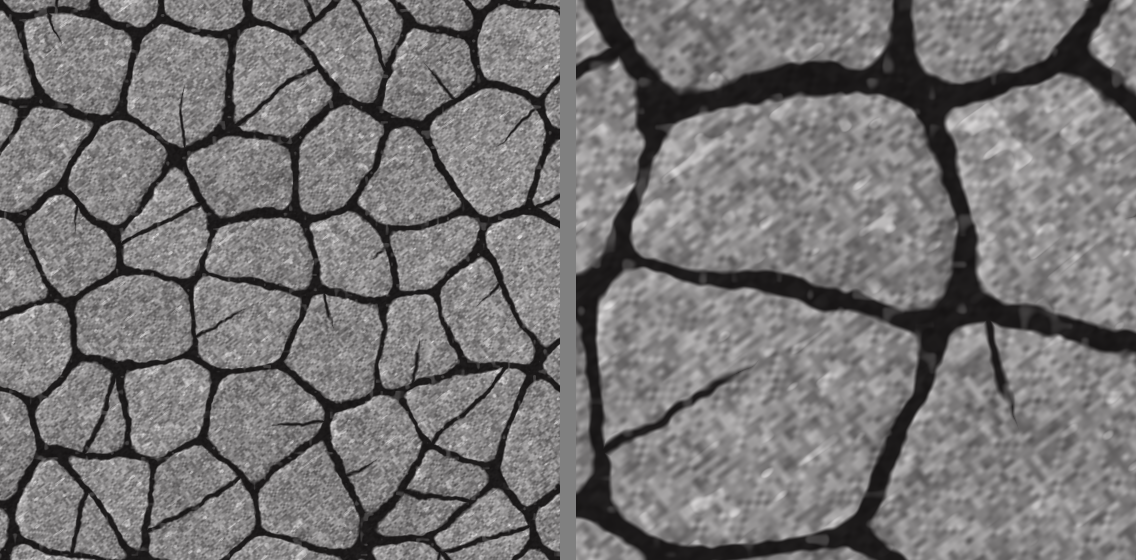
Left, the full canvas; right, a detail of the centre.
This texture is drawn by a WebGL 2 fragment shader. Its source:

```glsl
#version 300 es
precision highp float;
// Irregular grey stone paving with dark recessed joints.
// Rounded Voronoi cells form the slabs, some split by cracks; layered
// value noise adds diagonal grain, pale flecks and worn, lit rims.
uniform vec2 u_resolution;
out vec4 fragColor;

const float SLABS = 6.3;                      // slabs across the canvas
const float ROUNDING = 22.0;                  // higher gives sharper corners
const vec2 LIGHT_DIR = vec2(-0.85, 0.53);

struct Slab {
    vec2 id;        // cell index
    vec2 offset;    // position relative to the cell seed
    vec2 outward;   // direction to the nearest edge
    float edge;     // distance to the edge
};

vec2 hash2(vec2 p) {
    vec3 q = fract(p.xyx * vec3(0.1031, 0.1030, 0.0973));
    q += dot(q, q.yzx + 33.33);
    return fract((q.xx + q.yz) * q.zy);
}

float noise(vec2 p) {
    vec2 i = floor(p), f = fract(p);
    f = f * f * (3.0 - 2.0 * f);
    float bottom = mix(hash2(i).x, hash2(i + vec2(1, 0)).x, f.x);
    float top = mix(hash2(i + vec2(0, 1)).x, hash2(i + vec2(1, 1)).x, f.x);
    return mix(bottom, top, f.y);
}

vec2 wobble(vec2 p, float frequency, float amount) {
    vec2 q = p * frequency;
    return amount * (vec2(noise(q + 17.3), noise(q + 71.9)) - 0.5);
}

// Jittered seed, with alternate rows shifted like masonry
vec2 seedOf(vec2 cell) {
    float shift = 0.5 * mod(cell.y, 2.0);
    return cell + vec2(shift, 0.0) + 0.5 + 0.74 * (hash2(cell + 40.0) - 0.5);
}

Slab findSlab(vec2 p, float scale) {
    vec2 q = p * scale, home = floor(q), nearest = home;
    float best = 100.0;
    for (int y = -2; y <= 2; y++)
    for (int x = -2; x <= 2; x++) {
        vec2 cell = home + vec2(x, y);
        vec2 d = seedOf(cell) - q;
        if (dot(d, d) < best) { best = dot(d, d); nearest = cell; }
    }
    // Soft minimum over all bisectors rounds the corners
    vec2 here = seedOf(nearest), outward = vec2(0.0);
    float sum = 0.0;
    for (int y = -2; y <= 2; y++)
    for (int x = -2; x <= 2; x++) {
        if (x == 0 && y == 0) continue;
        vec2 there = seedOf(nearest + vec2(x, y));
        vec2 dir = normalize(there - here);
        float weight = exp(-ROUNDING * dot(0.5 * (here + there) - q, dir));
        sum += weight;
        outward += weight * dir;
    }
    float edge = -log(sum) / ROUNDING;
    return Slab(nearest, (q - here) / scale, normalize(outward + 1e-9), edge / scale);
}

// Signed gap to a crack: some cross the slab, others taper out inside it
float crackGap(vec2 offset, vec2 choice) {
    float angle = 6.2832 * choice.x;
    vec2 along = vec2(cos(angle), sin(angle));
    float side = abs(dot(offset, vec2(-along.y, along.x)));
    float taper = smoothstep(-0.03, 0.05, dot(offset, along));
    if (choice.y < 0.27) return side - 0.0036;
    if (choice.y < 0.52) return side - mix(-0.005, 0.0022, taper);
    return 1.0;
}

// Mineral grain, stretched along the rising diagonal
float grain(vec2 p) {
    vec2 d = vec2(0.8 * p.x + 0.6 * p.y, 0.8 * p.y - 0.6 * p.x);
    float fine = noise(d * vec2(230.0, 310.0)) - 0.5;
    float medium = noise(d * vec2(85.0, 150.0) + 9.0) - 0.5;
    float broad = noise(p * 22.0 + 5.0) - 0.5;
    float fleck = smoothstep(0.79, 0.94, noise(d * vec2(68.0, 125.0) + 31.0));
    return 0.27 * fine + 0.14 * medium + 0.05 * broad + 0.15 * fleck;
}

void main() {
    float side = min(u_resolution.x, u_resolution.y);
    vec2 p = gl_FragCoord.xy / side;
    float pixel = 1.0 / side;

    // Slab outlines with chipped edges
    vec2 warped = p + wobble(p, 11.0, 0.024) + wobble(p, 48.0, 0.006)
                + wobble(p, 150.0, 0.0025);
    Slab slab = findSlab(warped, SLABS);
    float jointWidth = mix(0.0032, 0.0072, noise(p * 13.0 + 3.0));
    float gap = min(slab.edge - jointWidth, crackGap(slab.offset, hash2(slab.id + 7.0)));

    // Stone face with lit and shaded rims
    float texture_ = grain(p);
    float tint = 0.05 * (hash2(slab.id + 90.0).x - 0.5);
    float rim = 1.0 - smoothstep(0.002, 0.016, slab.edge - jointWidth);
    float wear = smoothstep(0.2, 0.75, noise(p * 19.0 + 60.0));
    float lit = dot(slab.outward, LIGHT_DIR);
    float stone = 0.527 + tint + texture_ + rim * wear * (lit > 0.0 ? 0.13 : 0.08) * lit;

    // Dark joints with a little loose grit
    float grit = smoothstep(0.72, 0.95, noise(p * 110.0 + 14.0));
    float joint = 0.10 + 0.12 * texture_ + 0.16 * grit;
    float face = smoothstep(-0.0010 - 0.5 * pixel, 0.0018 + 0.5 * pixel, gap);
    float value = mix(joint, stone, face);
    fragColor = vec4(clamp(value + vec3(0.005, -0.003, -0.002), 0.0, 1.0), 1.0);
}
```
